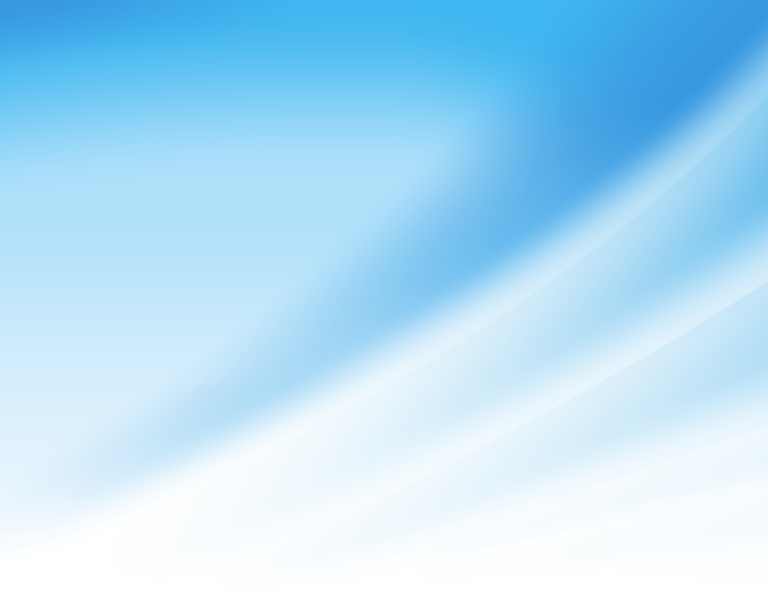
Reproduce this background procedurally as a Shadertoy shader.

```glsl
// Draws a soft blue sky-like backdrop with pale translucent sweeps rising to the right.

const vec3 WHITE = vec3(1.0);
const vec3 TINT = vec3(0.42, 0.75, 0.93);
const vec3 DEEP_BLUE = vec3(0.22, 0.595, 0.875);

// Per sweep: height at the left, slope, upward curl at the right
const vec3 SWEEPS[5] = vec3[5](
    vec3(0.035, 0.65, 0.16),
    vec3(-0.11, 0.60, 0.054),
    vec3(-0.13, 0.44, 0.0),
    vec3(-0.08, 0.28, 0.0),
    vec3(-0.05, 0.15, 0.0));

// Strongest tint in the band below each sweep
const float STRENGTH[4] = float[4](0.97, 0.52, 0.14, 0.07);

float sweepHeight(int i, float x) {
    vec3 s = SWEEPS[i];
    return s.x + s.y * x + s.z * x * x * x * x;
}

// Wide pale lobe, fading from white at the bottom to cyan at the top
vec3 lobeColor(vec2 uv) {
    float left = max(1.0 - uv.x / 0.4, 0.0);
    float h = uv.y + 0.04 * left * left + 0.07 * smoothstep(0.5, 0.8, uv.x);
    vec3 c = mix(WHITE, vec3(0.86, 0.94, 0.99), smoothstep(0.02, 0.35, uv.y));
    c = mix(c, vec3(0.69, 0.88, 0.98), smoothstep(0.30, 0.68, uv.y));
    c = mix(c, vec3(0.25, 0.715, 0.94), smoothstep(0.70, 1.0, h));
    float corner = smoothstep(0.91, 1.04, h) * (1.0 - smoothstep(0.05, 0.45, uv.x));
    return mix(c, DEEP_BLUE, corner);
}

// Darker fold lying along the upper sweep
vec3 foldColor(float y) {
    vec3 c = mix(WHITE, vec3(0.66, 0.85, 0.96), smoothstep(0.05, 0.42, y));
    c = mix(c, vec3(0.40, 0.73, 0.93), smoothstep(0.38, 0.64, y));
    return mix(c, DEEP_BLUE, smoothstep(0.58, 0.85, y));
}

void mainImage(out vec4 fragColor, in vec2 fragCoord) {
    vec2 uv = fragCoord / iResolution.xy;
    float pixel = 1.0 / iResolution.y;
    float top = sweepHeight(0, uv.x);
    float above = uv.y - top;

    // Lobe and fold
    float reach = 0.2 + 0.5 * uv.x * uv.x;
    float fold = 1.0 - smoothstep(0.09, reach, above);
    vec3 color = mix(lobeColor(uv), foldColor(uv.y), fold);

    // Pale glow resting on the upper sweep
    vec3 glow = mix(WHITE, TINT, 0.7 * pow(uv.x, 2.5));
    color = mix(color, glow, 1.0 - smoothstep(0.0, 0.08 + 0.06 * uv.x, above));

    // Translucent bands, each darkening and then glowing towards the next sweep
    float falloff = pow(uv.x, 2.35);
    for (int i = 0; i < 4; i++) {
        float upper = sweepHeight(i, uv.x);
        float lower = sweepHeight(i + 1, uv.x);
        float depth = clamp((upper - uv.y) / max(upper - lower, 0.02), 0.0, 1.0);
        float tone = 0.8 + 0.2 * smoothstep(0.0, 0.5, depth);
        tone = mix(tone, 0.3, smoothstep(0.5, 1.0, depth));
        vec3 band = mix(WHITE, TINT, STRENGTH[i] * falloff * tone);
        color = mix(color, band, smoothstep(-pixel, pixel, upper - uv.y));
    }

    // White floor
    color = mix(WHITE, color, smoothstep(0.0, 0.12, uv.y));
    fragColor = vec4(color, 1.0);
}
```
